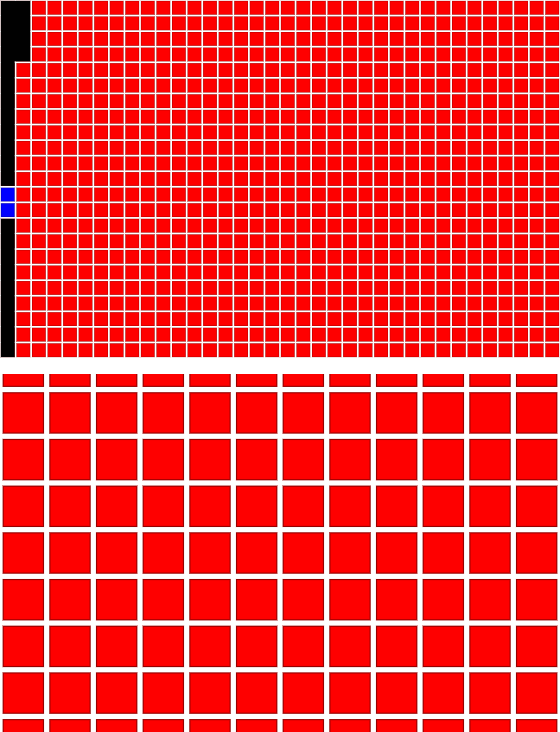
Top, the full canvas; bottom, a detail of the centre.
Give the GLSL for this pattern, as a WebGL 1 fragment shader.

```glsl
precision highp float;
// Red square tiles with white joints, a black stepped strip and two blue tiles at the left edge.

#define GRID vec2(36.0, 23.0)
#define JOINT 0.112
#define RIM 0.025
#define RED vec3(0.995, 0.0, 0.0)
#define RIM_SHADE 0.6
#define BLUE vec3(0.0, 0.0, 1.0)
#define WHITE vec3(1.0)
#define BLACK vec3(0.005)

uniform vec2 u_resolution;

// Share of a pixel inside a shape, from a signed distance and pixel size in tiles
float coverage(float dist, float pixel) {
  return clamp(0.5 - dist / pixel, 0.0, 1.0);
}

// Signed distance to a box between two grid corners, inset by half a joint
float blockDistance(vec2 p, vec2 lo, vec2 hi) {
  vec2 d = max(lo - p, p - hi) + 0.5 * JOINT;
  return max(d.x, d.y);
}

void main() {
  // Tile coordinates, with row zero at the top
  vec2 uv = gl_FragCoord.xy / u_resolution;
  vec2 p = vec2(uv.x, 1.0 - uv.y) * GRID;
  float pixel = GRID.y / u_resolution.y;
  vec2 tile = floor(p);

  // Tile face with a thin darker rim, set between white joints
  bool isBlue = tile.x < 1.0 && tile.y > 11.5 && tile.y < 13.5;
  vec3 face = isBlue ? BLUE : RED;
  vec2 toEdge = 0.5 - abs(fract(p) - 0.5);
  float edge = min(toEdge.x, toEdge.y);
  float rim = coverage(edge - 0.5 * JOINT - RIM, pixel);
  float joint = coverage(edge - 0.5 * JOINT, pixel);
  vec3 color = mix(face, face * RIM_SHADE, rim);
  color = mix(color, WHITE, joint);

  // Solid strip: two columns wide at the top, then one, broken by the blue tiles
  float strip = blockDistance(p, vec2(0.0), vec2(2.0, 4.0));
  strip = min(strip, blockDistance(p, vec2(0.0), vec2(1.0, 12.0)));
  strip = min(strip, blockDistance(p, vec2(0.0, 14.0), vec2(1.0, GRID.y)));
  color = mix(color, BLACK, coverage(strip, pixel));

  gl_FragColor = vec4(color, 1.0);
}
```
